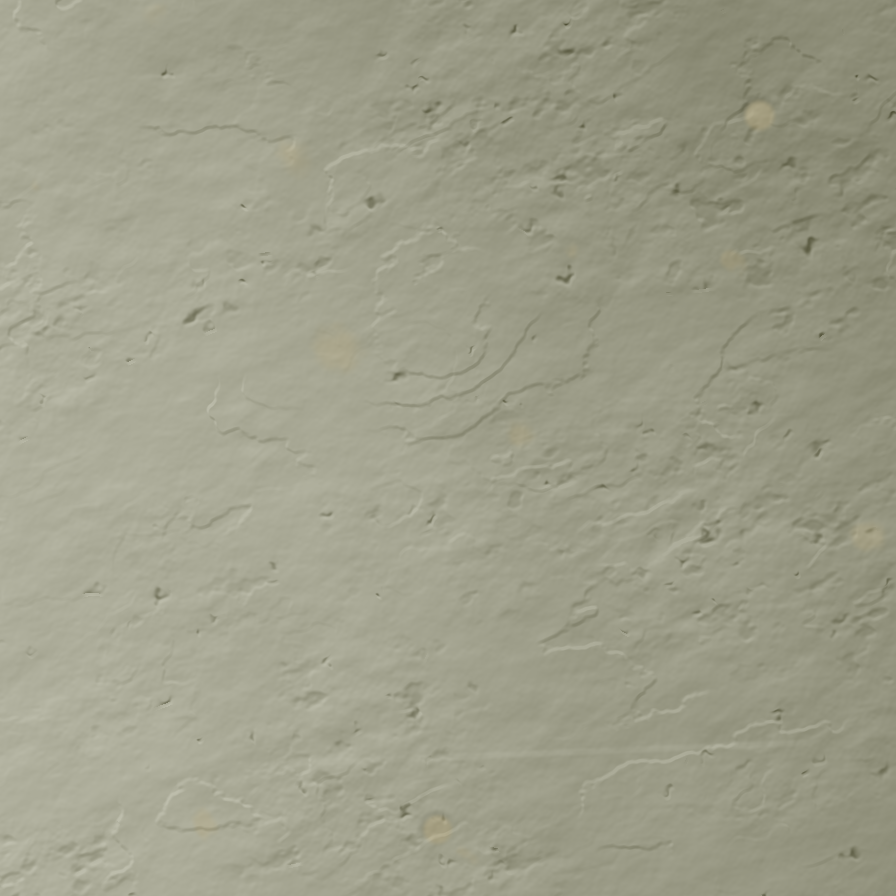
This texture is drawn by a WebGL 2 fragment shader. Its source:

```glsl
#version 300 es
precision highp float;
// Weathered grey-green plaster: a relief of grain, broken ledges, crumbled
// patches and pits is lit from the upper left by differencing its height.
// A slow falloff, ochre stains, filled holes and one faint scratch tint it.

#define LIGHT_DIR vec2(-0.45, 0.89)
#define LIGHT_STEP 0.004
#define GRAIN_HEIGHT 0.22
#define LEDGE_HEIGHT 0.085
#define CHIP_HEIGHT 0.06
#define CRUMBLE_DEPTH 0.065
#define PIT_CELLS 48.0
#define PIT_DARKNESS 0.18
#define MOTTLE 0.055
#define SLANT 0.42
#define STAIN_COLOR vec3(0.70, 0.65, 0.50)
#define SCRATCH_GAIN 0.03

uniform vec2 u_resolution;
out vec4 fragColor;

float hash(vec2 p) {
  return fract(sin(dot(p, vec2(127.1, 311.7))) * 43758.5453);
}

vec2 hash2(vec2 p) {
  return vec2(hash(p), hash(p + 37.3));
}

float noise(vec2 p) {
  vec2 i = floor(p), f = fract(p);
  f = f * f * (3.0 - 2.0 * f);
  return mix(mix(hash(i), hash(i + vec2(1, 0)), f.x),
             mix(hash(i + vec2(0, 1)), hash(i + vec2(1, 1)), f.x), f.y);
}

float fbm(vec2 p, int octaves) {
  float sum = 0.0, amp = 0.5;
  for (int i = 0; i < octaves; i++) {
    sum += amp * noise(p);
    p = mat2(1.6, 1.2, -1.2, 1.6) * p + 5.7;
    amp *= 0.5;
  }
  return sum;
}

// Aligns x with the trowel strokes, which rise to the right
vec2 slanted(vec2 p) {
  float c = cos(SLANT), s = sin(SLANT);
  return vec2(c * p.x + s * p.y, c * p.y - s * p.x);
}

// Sharp drops along the contour lines of a field
float terraces(float field, float levels, float edge) {
  float level = fract(levels * field);
  return smoothstep(1.0 - edge, 1.0, level) - level;
}

// Sparse small pits with ragged outlines
float pits(vec2 q, float rough) {
  vec2 g = q * PIT_CELLS, cell = floor(g);
  g += 0.6 * (vec2(noise(g * 2.5), noise(g * 2.5 + 19.0)) - 0.5);
  float depth = 0.0;
  for (int y = -1; y <= 1; y++)
    for (int x = -1; x <= 1; x++) {
      vec2 id = cell + vec2(x, y);
      float present = step(hash(id + 9.1), 0.008 + 0.13 * rough);
      vec2 d = g - id - hash2(id);
      float size = mix(0.16, 0.44, pow(hash(id + 4.4), 3.0));
      float r = length(d * vec2(0.65, 1.1)) / size;
      depth = max(depth, present * (1.0 - smoothstep(0.1, 1.4, r))
                         * mix(0.3, 1.0, hash(id + 2.8)));
    }
  return depth;
}

// x: surface height, y: darkness inside pits and crumbled hollows
vec2 relief(vec2 p) {
  vec2 q = slanted(p);
  float rough = smoothstep(0.38, 0.66, fbm(q * vec2(4.5, 7.5) + 11.0, 3) / 0.875);
  float grain = fbm(q * vec2(24.0, 34.0), 4) * mix(0.75, 1.25, rough);
  float broken = smoothstep(0.42, 0.62, noise(q * vec2(7.0, 10.0) + 21.0));
  float ledge = terraces(fbm(q * vec2(2.8, 4.8) + 3.0, 7), 7.0, 0.1) * broken;
  float chipped = smoothstep(0.45, 0.65, noise(q * vec2(15.0, 22.0) + 51.0));
  float chip = terraces(fbm(q * vec2(9.0, 16.0) + 33.0, 5), 5.0, 0.2)
             * chipped * (0.25 + 0.75 * rough);
  float crumble = smoothstep(0.53, 0.72, fbm(q * vec2(34.0, 54.0) + 70.0, 3)) * rough;
  float pit = pits(q, rough);
  float height = GRAIN_HEIGHT * grain + LEDGE_HEIGHT * ledge + CHIP_HEIGHT * chip
               - CRUMBLE_DEPTH * crumble - 0.06 * pit;
  return vec2(height, pit * pit + 0.2 * crumble);
}

void main() {
  vec2 p = gl_FragCoord.xy / u_resolution.y;
  vec2 surface = relief(p);
  float shade = surface.x - relief(p + LIGHT_DIR * LIGHT_STEP).x;

  // Broad falloff from the bright left side, dimmer towards the top
  float tone = 0.694 - 0.122 * p.x - 0.036 * smoothstep(0.45, 1.0, p.y);
  tone += MOTTLE * (fbm(p * 5.0, 5) - 0.48);
  tone += clamp(shade, -0.12, 0.065) - PIT_DARKNESS * surface.y;

  // Scratch running almost level near the foot
  float along = smoothstep(0.1, 0.6, p.x) * (1.0 - smoothstep(0.88, 0.92, p.x));
  float off = abs(p.y - 0.135 - 0.04 * p.x);
  tone += SCRATCH_GAIN * along * (1.0 - smoothstep(0.001, 0.006, off));

  vec3 color = vec3(tone, tone, tone * 1.08 - 0.128);

  // Soft ochre stains, every sixth one a round filled hole
  for (int i = 0; i < 12; i++) {
    vec2 d = p - hash2(vec2(float(i) * 3.7, 8.2));
    bool filled = i % 6 == 0;
    float wobble = filled ? 0.0 : 0.05 * (fbm(p * 30.0, 3) - 0.44);
    float radius = mix(0.012, 0.026, hash(vec2(float(i), 5.5)));
    float r = (length(d) + wobble) / radius;
    float cover = 1.0 - smoothstep(filled ? 0.65 : 0.1, 1.1, r);
    color = mix(color, STAIN_COLOR + shade, cover * (filled ? 0.5 : 0.35));
    float rim = smoothstep(0.6, 0.95, r) * (1.0 - smoothstep(0.95, 1.4, r));
    if (filled) color -= 0.07 * rim * smoothstep(-0.3, 1.0, dot(d, LIGHT_DIR) / radius);
  }
  fragColor = vec4(clamp(color, 0.0, 1.0), 1.0);
}
```
